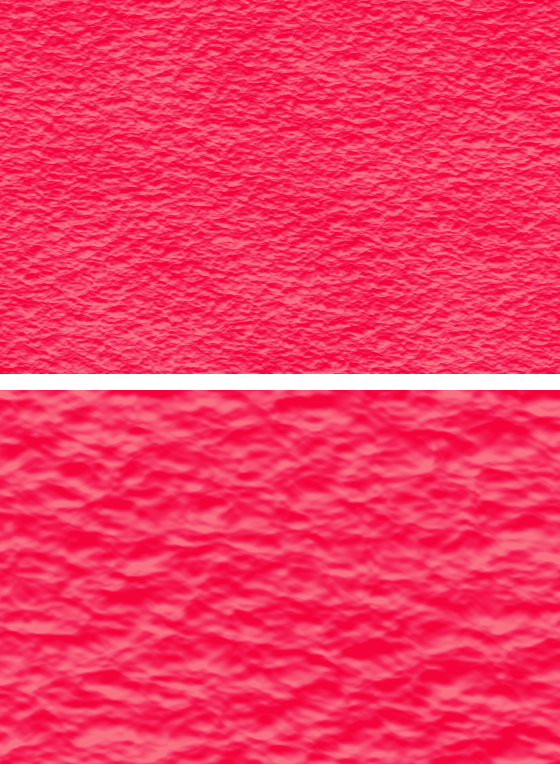
Top, the full canvas; bottom, a detail of the centre.
Give the GLSL for this texture, as a Shadertoy shader.

```glsl
// Crinkled pink-red paper: a fine relief lit from above, with soft mottling.

const int   OCTAVES       = 4;
const float BASE_FREQ     = 23.0;              // coarsest crinkles per canvas height
const float LACUNARITY    = 1.8;
const float WEIGHTS[OCTAVES] = float[](0.38, 0.72, 0.90, 0.62);
const vec2  GRAIN_STRETCH = vec2(0.64, 1.0);   // grains are wider than tall
const float GRAIN_TILT    = 0.18;              // radians, falling to the right
const vec2  LIGHT_DIR     = vec2(-0.28, 0.96);
const float CRINKLE       = 0.04;              // coarse slopes bend finer grains
const float LATTICE_TURN  = 1.1;               // radians between octave lattices
const float MOTTLE_FREQ   = 5.0;
const float MOTTLE_AMOUNT = 0.17;
const float BOTTOM_GLOW   = 0.25;
const float SLOPE_RMS     = 0.62;              // spread of one noise slope
const float NOISE_RMS     = 0.216;             // spread of one noise value

// Tones from shadow to highlight, placed on a unit-variance brightness scale
const vec3 TONES[6] = vec3[](
    vec3(0.96, 0.01, 0.23), vec3(0.96, 0.08, 0.30), vec3(0.96, 0.16, 0.36),
    vec3(0.97, 0.26, 0.42), vec3(0.97, 0.34, 0.46), vec3(0.98, 0.43, 0.51));
const float STOPS[6] = float[](-1.70, -0.83, -0.13, 0.48, 1.10, 1.88);

// Unit gradient for a lattice point, from an integer hash
vec2 latticeGradient(vec2 cell) {
    uvec2 k = uvec2(ivec2(cell) + 32768);
    uint h = k.x * 1597334677u ^ k.y * 3812015801u;
    h = (h ^ (h >> 16)) * 2146121005u;
    h = (h ^ (h >> 15)) * 2221713035u;
    h ^= h >> 16;
    float angle = float(h >> 8) * (6.2831853 / 16777216.0);
    return vec2(cos(angle), sin(angle));
}

// Gradient noise: x is the value, yz its slope
vec3 gradientNoise(vec2 p) {
    vec2 cell = floor(p), f = p - cell;
    vec2 u  = f * f * f * (f * (f * 6.0 - 15.0) + 10.0);
    vec2 du = 30.0 * f * f * (f - 1.0) * (f - 1.0);
    vec3 sum = vec3(0.0);
    for (int i = 0; i < 4; i++) {
        vec2 corner = vec2(i & 1, i >> 1);
        vec2 g = latticeGradient(cell + corner);
        vec2 w = mix(1.0 - u, u, corner);
        vec2 dw = du * (2.0 * corner - 1.0);
        float d = dot(g, f - corner);
        sum += vec3(w.x * w.y * d, w.x * w.y * g + dw * w.yx * d);
    }
    return sum;
}

mat2 rotation(float angle) {
    float c = cos(angle), s = sin(angle);
    return mat2(c, s, -s, c);
}

// Light caught by the crinkles, with zero mean and unit variance
float reliefLight(vec2 p) {
    float light = 0.0, power = 0.0, freq = BASE_FREQ;
    vec2 bend = vec2(0.0);
    for (int i = 0; i < OCTAVES; i++) {
        // Fade octaves too fine for the canvas
        float weight = WEIGHTS[i] * (1.0 - smoothstep(0.4, 0.8, freq / iResolution.y));
        // Turn each lattice, then bring its slope back to the common frame
        mat2 turn = rotation(0.5 + LATTICE_TURN * float(i));
        vec2 q = turn * (p + bend) * freq + 17.3 * float(i);
        vec2 slope = gradientNoise(q).yz * turn;
        light += weight * dot(slope, LIGHT_DIR) / SLOPE_RMS;
        power += weight * weight;
        bend += CRINKLE * slope / freq;
        freq *= LACUNARITY;
    }
    return light / sqrt(max(power, 1e-4));
}

vec3 toneRamp(float brightness) {
    vec3 color = TONES[0];
    for (int i = 1; i < 6; i++) {
        float t = (brightness - STOPS[i - 1]) / (STOPS[i] - STOPS[i - 1]);
        color = mix(color, TONES[i], clamp(t, 0.0, 1.0));
    }
    return color;
}

void mainImage(out vec4 fragColor, in vec2 fragCoord) {
    vec2 uv = fragCoord / iResolution.y;

    // Tilt and stretch the grain
    vec2 p = rotation(GRAIN_TILT) * uv * GRAIN_STRETCH;

    // Relief, broad mottling and a slightly lighter lower edge
    float brightness = reliefLight(p);
    brightness += MOTTLE_AMOUNT * gradientNoise(p * MOTTLE_FREQ + 41.7).x / NOISE_RMS;
    brightness += BOTTOM_GLOW * (0.5 - uv.y);

    fragColor = vec4(toneRamp(brightness), 1.0);
}
```
